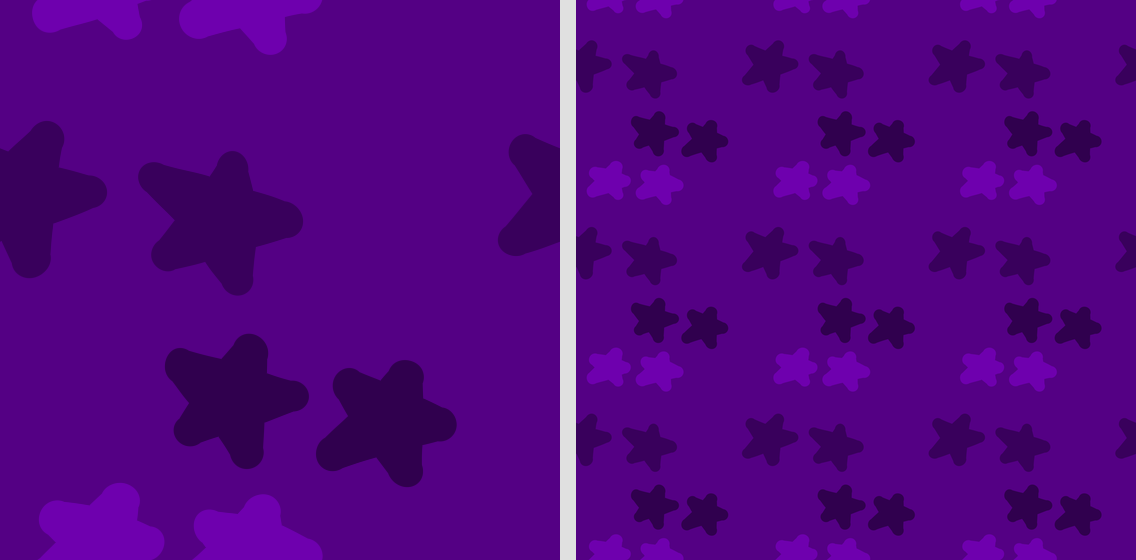
Left: one tile. Right: repeated 3 by 3.
A WebGL 1 fragment shader for this pattern:

```glsl
precision highp float;
// Soft, hand-cut five-armed stars in three shades on a flat violet ground.
// Each shade has a pair of stars; an arm is a tapered capsule with hashed angle
// and length. Wrapped offsets and periodic gradient noise make the tile seamless.

uniform vec2 u_resolution;

const vec3 GROUND = vec3(0.329, 0.0, 0.518);
const vec3 LIGHT  = vec3(0.431, 0.0, 0.682);
const vec3 DEEP   = vec3(0.224, 0.0, 0.361);
const vec3 DARK   = vec3(0.190, 0.0, 0.306);

// Pair layout: first centre (xy), step to the second centre (zw)
const vec4 LIGHT_PAIR = vec4(0.182, 0.034, 0.267, -0.017);
const vec4 DEEP_PAIR  = vec4(0.033, 0.648, 0.364, -0.039);
const vec4 DARK_PAIR  = vec4(0.417, 0.290, 0.280, -0.039);

// Mean arm length of each shade
const float LIGHT_REACH = 0.087;
const float DEEP_REACH  = 0.117;
const float DARK_REACH  = 0.095;

const float TIP_RADIUS    = 0.031;
const float CORE_RADIUS   = 0.045;  // grows with the reach
const float CORE_GROWTH   = 0.2;
const float ANGLE_JITTER  = 0.28;
const float LENGTH_JITTER = 0.26;
const float TIP_JITTER    = 0.006;
const float LEAN          = 0.1;    // extra length toward the lower left
const float LEAN_ANGLE    = 3.77;
const vec2  STRETCH       = vec2(1.08, 0.95);
const float WOBBLE_CELLS  = 9.0;    // whole number, so the noise wraps
const float WOBBLE        = 0.007;
const float TAU           = 6.2831853;

float hash(vec2 p) {
  return fract(sin(dot(p, vec2(127.1, 311.7))) * 43758.545);
}

// Dot product of a lattice gradient with the offset to its corner
float cornerSlope(vec2 cell, vec2 corner, vec2 f, float seed) {
  float a = TAU * hash(mod(cell + corner, WOBBLE_CELLS) + seed);
  return dot(vec2(cos(a), sin(a)), f - corner);
}

// Gradient noise repeating every WOBBLE_CELLS units
float wrappedNoise(vec2 p, float seed) {
  vec2 cell = floor(p);
  vec2 f = p - cell;
  vec2 w = f * f * f * (f * (f * 6.0 - 15.0) + 10.0);
  float low  = mix(cornerSlope(cell, vec2(0.0, 0.0), f, seed),
                   cornerSlope(cell, vec2(1.0, 0.0), f, seed), w.x);
  float high = mix(cornerSlope(cell, vec2(0.0, 1.0), f, seed),
                   cornerSlope(cell, vec2(1.0, 1.0), f, seed), w.x);
  return mix(low, high, w.y);
}

// Capsule from the origin to tip, narrowing from coreRadius to tipRadius
float taperedArm(vec2 p, vec2 tip, float coreRadius, float tipRadius) {
  float h = clamp(dot(p, tip) / dot(tip, tip), 0.0, 1.0);
  return length(p - tip * h) - mix(coreRadius, tipRadius, h);
}

// Union of five uneven arms around the origin
float star(vec2 p, float reach, float seed) {
  float coreRadius = CORE_RADIUS + CORE_GROWTH * reach;
  float d = 1.0;
  for (int k = 0; k < 5; k++) {
    vec2 id = vec2(float(k), seed);
    float angle = TAU * float(k) / 5.0 + ANGLE_JITTER * (hash(id) - 0.5);
    float len = reach * (1.0 + LEAN * cos(angle - LEAN_ANGLE)
                         + LENGTH_JITTER * (hash(id + 17.0) - 0.5));
    float tipRadius = TIP_RADIUS + TIP_JITTER * (hash(id + 31.0) - 0.5);
    vec2 tip = len * STRETCH * vec2(cos(angle), sin(angle));
    d = min(d, taperedArm(p, tip, coreRadius, tipRadius));
  }
  return d;
}

// Distance to the two stars of one shade, measured across the tile borders
float starPair(vec2 uv, vec4 pair, float reach, float seed) {
  float d = 1.0;
  for (int i = 0; i < 2; i++) {
    vec2 centre = pair.xy + float(i) * pair.zw;
    vec2 offset = fract(uv - centre + 0.5) - 0.5;
    d = min(d, star(offset, reach, seed + float(i)));
  }
  return d;
}

void main() {
  vec2 uv = gl_FragCoord.xy / u_resolution;
  float soft = 0.7 / min(u_resolution.x, u_resolution.y);

  // Bend the outlines slightly
  vec2 q = uv * WOBBLE_CELLS;
  vec2 bent = uv + WOBBLE * vec2(wrappedNoise(q, 3.0), wrappedNoise(q, 41.0));

  // Lay the three shades on the ground
  vec3 colour = GROUND;
  float light = starPair(bent, LIGHT_PAIR, LIGHT_REACH, 2.0);
  float deep  = starPair(bent, DEEP_PAIR, DEEP_REACH, 5.0);
  float dark  = starPair(bent, DARK_PAIR, DARK_REACH, 8.0);
  colour = mix(LIGHT, colour, smoothstep(-soft, soft, light));
  colour = mix(DEEP, colour, smoothstep(-soft, soft, deep));
  colour = mix(DARK, colour, smoothstep(-soft, soft, dark));
  gl_FragColor = vec4(colour, 1.0);
}
```
